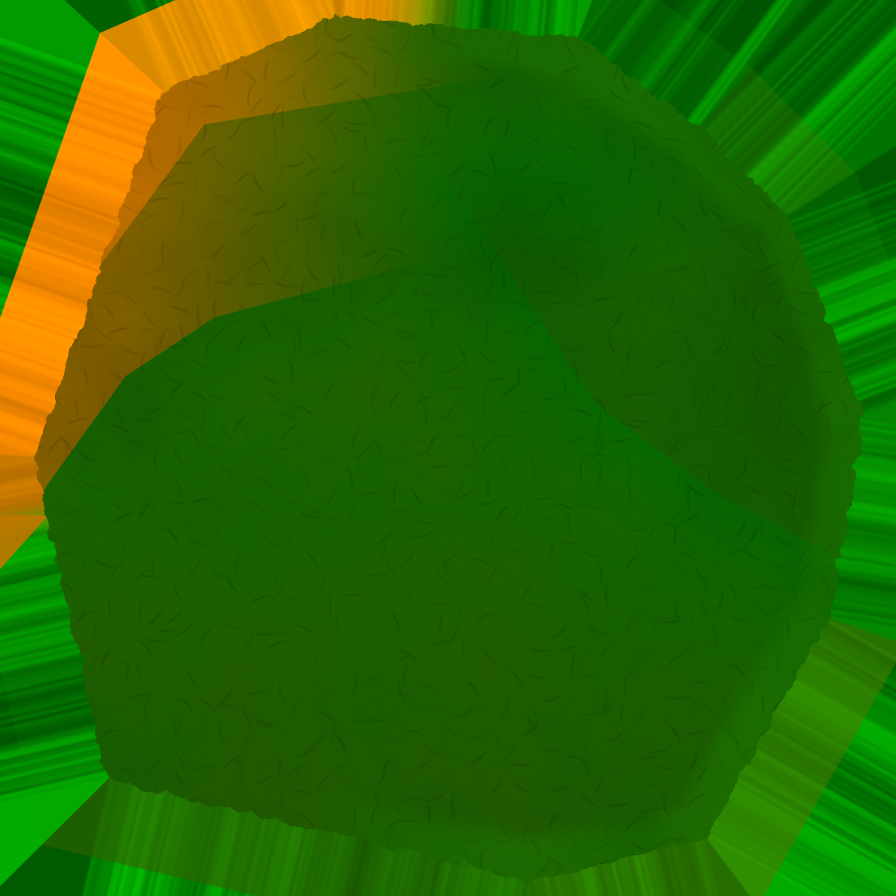
This background is drawn by a WebGL 1 fragment shader. Its source:

```glsl
precision highp float;
// A torn green paper disc with amber folds, framed by streaks swept outward from each side.

uniform vec2 u_resolution;

const vec3 MOSS = vec3(0.09, 0.39, 0.0);
const vec3 OLIVE = vec3(0.13, 0.31, 0.0);
const vec3 SHADE = vec3(0.07, 0.34, 0.0);
const vec3 EMERALD = vec3(0.0, 0.40, 0.0);
const vec3 FRINGE = vec3(0.10, 0.44, 0.0);
const vec3 RUST = vec3(0.51, 0.37, 0.0);
const vec3 COPPER = vec3(0.72, 0.42, 0.0);
const vec3 AMBER = vec3(0.76, 0.46, 0.0);
const vec3 ORANGE = vec3(0.97, 0.54, 0.0);
const vec3 GOLD = vec3(0.91, 0.58, 0.0);
const vec3 LEAF = vec3(0.03, 0.56, 0.0);
const vec3 LIME = vec3(0.19, 0.48, 0.0);
const vec3 FERN = vec3(0.14, 0.41, 0.0);
const vec3 STREAK_DARK = vec3(0.0, 0.32, 0.0);
const vec3 STREAK_LIGHT = vec3(0.01, 0.72, 0.0);
const float BAND_WIDTH = 0.088;
const float TEAR_SIZE = 0.014;
const float FIBER_GRID = 42.0;
const float FIBER_DEPTH = 0.13;

float pixel;       // width of one antialiasing step
float sideDist;    // signed distance to the outline
vec3 outerColor;   // colour swept from the nearest side

float hash(vec2 p) {
  vec3 q = fract(vec3(p.xyx) * 0.1031);
  q += dot(q, q.yzx + 33.33);
  return fract((q.x + q.y) * q.z);
}

float noise(vec2 p) {
  vec2 i = floor(p), f = fract(p);
  f = f * f * (3.0 - 2.0 * f);
  return mix(mix(hash(i), hash(i + vec2(1, 0)), f.x),
             mix(hash(i + vec2(0, 1)), hash(i + vec2(1, 1)), f.x), f.y);
}

float fbm(vec2 p) {
  float sum = 0.0, amp = 0.5;
  for (int i = 0; i < 5; i++) {
    sum += amp * noise(p);
    p = p * 2.03 + 17.0;
    amp *= 0.5;
  }
  return sum;
}

float cover(float d) { return smoothstep(-pixel, pixel, d); }

// Height of a line through a point, at x
float ramp(float x, vec2 point, float slope) { return point.y + (x - point.x) * slope; }

// One side of the outline: grows the shape and sweeps its streaks outward
void side(vec2 p, vec2 a, vec2 b, vec3 tint, float strength) {
  vec2 along = normalize(b - a);
  float d = dot(p - a, vec2(-along.y, along.x));
  float t = clamp(dot(p - a, along), 0.0, length(b - a));
  float seed = floor(a.x * 90.0) + floor(a.y * 70.0) * 3.0;
  float s = 0.42 * noise(vec2(t * 22.0, seed)) + 0.34 * noise(vec2(t * 75.0, seed + 5.0))
          + 0.24 * noise(vec2(t * 260.0, seed + 9.0));
  vec3 streak = mix(STREAK_DARK, STREAK_LIGHT, smoothstep(0.15, 0.95, s));
  float band = strength * (1.0 - cover(d - BAND_WIDTH));
  vec3 color = mix(streak, tint * (0.78 + 0.44 * s), band);
  outerColor = mix(outerColor, color, cover(d - sideDist));
  sideDist = max(sideDist, d);
}

// Short curved fibres, one per cell
float fibers(vec2 p) {
  vec2 cell = floor(p * FIBER_GRID);
  float ink = 0.0;
  for (int j = -1; j <= 1; j++) for (int i = -1; i <= 1; i++) {
    vec2 c = cell + vec2(i, j);
    float angle = 6.2832 * hash(c + 3.0);
    vec2 q = p * FIBER_GRID - c - vec2(hash(c + 11.0), hash(c + 29.0));
    q = mat2(cos(angle), -sin(angle), sin(angle), cos(angle)) * q;
    q.y += 0.3 * q.x * q.x;
    float line = 1.0 - smoothstep(0.02, 0.09, abs(q.y));
    ink = max(ink, line * (1.0 - smoothstep(0.2, 0.7, abs(q.x))) * hash(c + 47.0));
  }
  return ink;
}

vec3 paper(vec2 p) {
  float cloud = fbm(p * 7.0);
  float low = 1.0 - smoothstep(0.0, 0.5, p.y);
  vec3 color = mix(MOSS, OLIVE, clamp(low * 0.45 + (cloud - 0.45) * 1.6, 0.0, 1.0));

  // Right fold, with a clear green glow below its crease
  float crease = p.y - max(ramp(p.x, vec2(0.547, 0.727), -1.5),
                 max(ramp(p.x, vec2(0.664, 0.551), -0.75), ramp(p.x, vec2(0.794, 0.453), -0.54)));
  float right = smoothstep(0.4, 0.6, p.x);
  color = mix(color, EMERALD, 0.75 * right * exp(min(crease, 0.0) * 7.0) * (1.0 - cover(crease)));
  color = mix(color, SHADE, 0.55 * right * cover(crease));
  vec2 top = (p - vec2(0.61, 0.80)) / vec2(0.17, 0.09);
  color = mix(color, EMERALD, 0.65 * exp(-dot(top, top)));

  // Amber folds at the upper left
  float upper = cover(p.y - min(ramp(p.x, vec2(0.05, 0.455), 1.39),
                min(ramp(p.x, vec2(0.14, 0.58), 0.66), ramp(p.x, vec2(0.24, 0.646), 0.264))));
  float inner = cover(min(ramp(p.x, vec2(0.124, 0.72), 1.355),
                          ramp(p.x, vec2(0.228, 0.861), 0.163)) - p.y);
  color = mix(color, RUST, upper * inner * (1.0 - smoothstep(0.08, 0.53, p.x)));
  color = mix(color, COPPER, upper * (1.0 - inner) * (1.0 - smoothstep(0.13, 0.58, p.x)));

  // Rough pale fringe and fine grain
  float rim = smoothstep(-0.055, -0.025, sideDist + (cloud - 0.5) * 0.04);
  color = mix(color, FRINGE, 0.6 * rim * smoothstep(0.4, 0.6, p.x + (1.0 - p.y) * 0.1));
  return color * (0.86 + 0.28 * cloud) * (1.0 - FIBER_DEPTH * fibers(p));
}

void main() {
  vec2 p = gl_FragCoord.xy / u_resolution;
  pixel = 0.8 / min(u_resolution.x, u_resolution.y);
  sideDist = -10.0;
  outerColor = LEAF;

  // Outline, clockwise from the left corner
  side(p, vec2(0.039, 0.490), vec2(0.182, 0.898), ORANGE, 1.0);
  side(p, vec2(0.182, 0.898), vec2(0.374, 0.982), GOLD, 1.0);
  side(p, vec2(0.374, 0.982), vec2(0.475, 0.974), GOLD, 1.0);
  side(p, vec2(0.475, 0.974), vec2(0.645, 0.958), LEAF, 0.3);
  side(p, vec2(0.645, 0.958), vec2(0.781, 0.857), LEAF, 0.3);
  side(p, vec2(0.781, 0.857), vec2(0.879, 0.759), LIME, 0.4);
  side(p, vec2(0.879, 0.759), vec2(0.964, 0.538), LEAF, 0.3);
  side(p, vec2(0.964, 0.538), vec2(0.927, 0.310), LEAF, 0.4);
  side(p, vec2(0.927, 0.310), vec2(0.788, 0.065), LIME, 0.85);
  side(p, vec2(0.788, 0.065), vec2(0.592, 0.017), LIME, 0.85);
  side(p, vec2(0.592, 0.017), vec2(0.120, 0.130), FERN, 0.85);
  side(p, vec2(0.120, 0.130), vec2(0.052, 0.423), LEAF, 0.2);
  side(p, vec2(0.052, 0.423), vec2(0.039, 0.490), AMBER, 1.0);

  // Amber wing below the left corner
  float wing = cover(p.y - ramp(p.x, vec2(0.052, 0.423), 1.12)) * cover(0.425 - p.y);
  outerColor = mix(outerColor, AMBER, wing * 0.9);

  float tear = (fbm(p * 75.0) - 0.48) * TEAR_SIZE;
  gl_FragColor = vec4(mix(paper(p), outerColor, cover(sideDist + tear)), 1.0);
}
```
